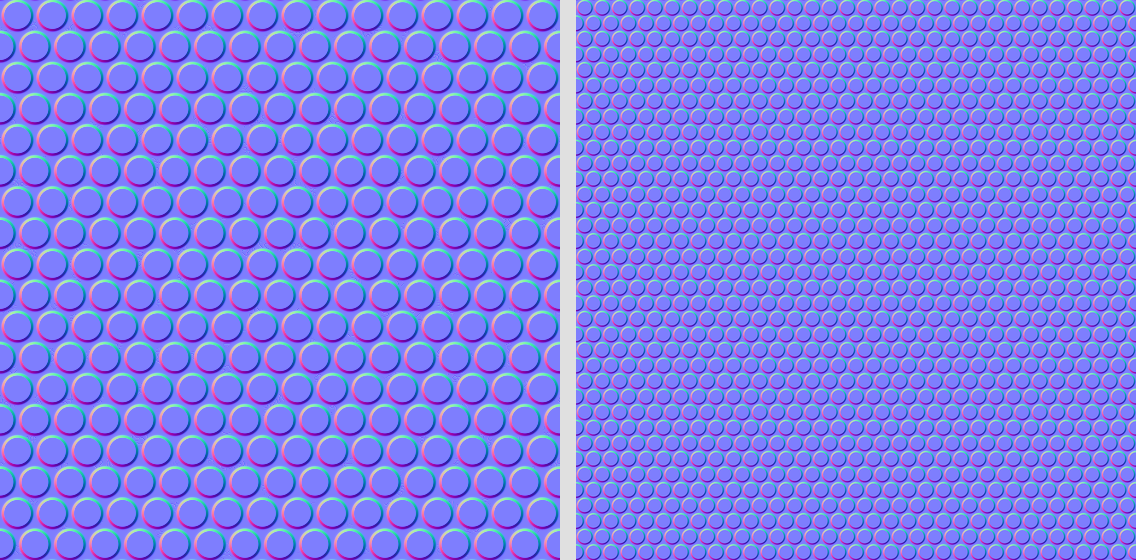
Left, the tile; right, the same tile 2 across and 2 down.
Give the GLSL for this texture map, as a WebGL 1 fragment shader.

```glsl
precision highp float;
// Tangent-space normal map of raised flat studs in staggered rows:
// 16 studs across, 18 rows down. Each stud has a steep rounded rim, and
// sparse patches of gradient-noise grit roughen the floor between them.

uniform vec2 u_resolution;

vec2 hashGradient(vec2 cell) {
  float h = fract(sin(dot(cell, vec2(127.1, 311.7))) * 43758.5);
  return vec2(cos(6.2832 * h), sin(6.2832 * h));
}

// Gradient noise that wraps after a whole number of cells.
float wrappedNoise(vec2 uv, float period) {
  vec2 p = uv * period;
  vec2 i = floor(p);
  vec2 f = p - i;
  vec2 w = f * f * f * (f * (f * 6.0 - 15.0) + 10.0);
  vec2 e = vec2(1.0, 0.0);
  float a = dot(hashGradient(mod(i, period)), f);
  float b = dot(hashGradient(mod(i + e.xy, period)), f - e.xy);
  float c = dot(hashGradient(mod(i + e.yx, period)), f - e.yx);
  float d = dot(hashGradient(mod(i + e.xx, period)), f - e.xx);
  return mix(mix(a, b, w.x), mix(c, d, w.x), w.y);
}

// Offset from the nearest stud centre, in units of the stud spacing.
vec2 nearestStud(vec2 uv) {
  vec2 p = uv * 16.0;
  float rowHeight = 16.0 / 18.0;
  float row = floor(p.y / rowHeight);
  vec2 nearest = vec2(2.0);
  for (int j = -1; j <= 1; j++) {
    float r = row + float(j);
    float stagger = 0.5 * mod(r, 2.0);
    vec2 offset = vec2(fract(p.x - stagger + 0.5) - 0.5,
                       p.y - (r + 0.5) * rowHeight);
    if (dot(offset, offset) < dot(nearest, nearest)) nearest = offset;
  }
  return nearest;
}

// Sideways tilt of the rim: crisp inside, soft outside, with a faint skirt.
float rimTilt(float radius, float pixel) {
  float inner = smoothstep(0.367, 0.367 + max(0.022, pixel), radius);
  float outer = 1.0 - smoothstep(0.430, 0.482, radius);
  float skirt = 1.0 - smoothstep(0.44, 0.53, radius);
  return inner * (0.85 * outer + 0.11 * skirt);
}

// Thin creases of grit, limited to small scattered patches.
float gritHeight(vec2 uv) {
  return 1.0 - smoothstep(0.0, 0.16, abs(wrappedNoise(uv, 110.0)));
}

vec2 gritSlope(vec2 uv) {
  float patches = smoothstep(0.22, 0.36, wrappedNoise(uv, 26.0));
  float stepSize = 0.0014;
  vec2 rise = vec2(gritHeight(uv + vec2(stepSize, 0.0)),
                   gritHeight(uv + vec2(0.0, stepSize))) - gritHeight(uv);
  return rise * patches * 0.22;
}

void main() {
  vec2 uv = gl_FragCoord.xy / u_resolution;
  float pixel = 16.0 / min(u_resolution.x, u_resolution.y);

  // Rim: red rises to the left, green rises upward.
  vec2 offset = nearestStud(uv);
  float radius = length(offset);
  vec2 outward = offset / max(radius, 0.001);
  vec2 tilt = vec2(-outward.x, outward.y) * rimTilt(radius, pixel);

  // Grit lies on the floor only.
  tilt += gritSlope(uv) * smoothstep(0.45, 0.49, radius);

  // Rebuild the unit normal and encode it.
  float up = sqrt(max(0.0, 1.0 - dot(tilt, tilt)));
  gl_FragColor = vec4(vec3(tilt, up) * 0.5 + 0.495, 1.0);
}
```
